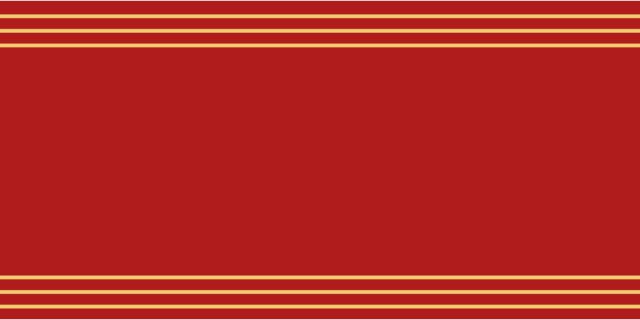
Give the GLSL for this background, as a WebGL 1 fragment shader.

```glsl
precision highp float;

uniform vec2 u_resolution;

// Lengths are fractions of the canvas height
const float TOP_OFFSET = 0.0508;
const float BOTTOM_OFFSET = 0.0419;
const float STRIPE_GAP = 0.0456;
const float LAST_STRIPE = 2.0;
const float STRIPE_HALF = 0.0065;
const float CORE_HALF = 0.0028;
const float BORDER_WIDTH = 0.0024;

const vec3 RED = vec3(0.69, 0.11, 0.11);
const vec3 GOLD_CORE = vec3(0.95, 0.80, 0.44);
const vec3 GOLD_RIM = vec3(0.85, 0.58, 0.32);
const vec3 BORDER_WHITE = vec3(1.0);

// Pixel coverage of the region within a limit
float coverage(float dist, float limit, float pixel) {
    return clamp((limit - dist) / pixel + 0.5, 0.0, 1.0);
}

// Distance to the nearest stripe centre in a group counted from one edge
float stripeDistance(float fromEdge, float offset) {
    float index = floor((fromEdge - offset) / STRIPE_GAP + 0.5);
    index = clamp(index, 0.0, LAST_STRIPE);
    return abs(fromEdge - offset - index * STRIPE_GAP);
}

void main() {
    float y = gl_FragCoord.y / u_resolution.y;
    float pixel = 1.0 / u_resolution.y;
    float fromEdge = min(y, 1.0 - y);
    float offset = y > 0.5 ? TOP_OFFSET : BOTTOM_OFFSET;

    // Gold stripes with a brighter core
    float dist = stripeDistance(fromEdge, offset);
    vec3 gold = mix(GOLD_CORE, GOLD_RIM, smoothstep(CORE_HALF, STRIPE_HALF, dist));
    vec3 color = mix(RED, gold, coverage(dist, STRIPE_HALF, pixel));

    // Thin pale border along the top and bottom
    color = mix(color, BORDER_WHITE, coverage(fromEdge, BORDER_WIDTH, pixel));

    gl_FragColor = vec4(color, 1.0);
}
```
